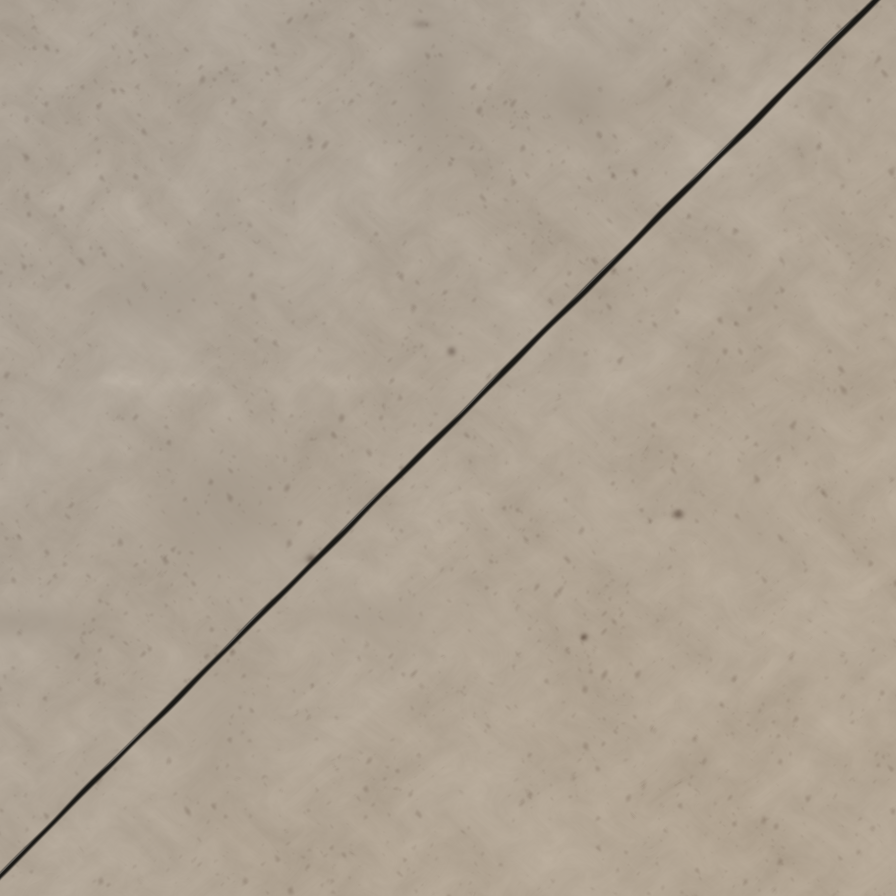
Reproduce this texture procedurally as a three.js fragment shader.

```glsl
// Beige concrete with soft mottling, small pits and a thin dark diagonal joint.
varying vec2 vUv;

vec2 hash2(vec2 p) {
  vec3 q = fract(vec3(p.xyx) * vec3(0.1031, 0.1030, 0.0973));
  q += dot(q, q.yzx + 33.33);
  return fract((q.xx + q.yz) * q.zy);
}

// Warped sine layers, roughly -1 to 1.
float layeredSines(vec2 p) {
  float sum = 0.0;
  float amplitude = 0.5;
  mat2 turn = mat2(0.8, 0.6, -0.6, 0.8);
  for (int i = 0; i < 6; i++) {
    p += 0.65 * sin(p.yx * 1.37 + vec2(1.7, 4.2));
    sum += amplitude * sin(p.x) * sin(p.y + 0.8);
    p = turn * p * 1.83 + 2.7;
    amplitude *= 0.64;
  }
  return sum;
}

// Cellular pits: each cell may hold one blurred spot of random size.
float pits(vec2 p, float density) {
  p += 0.08 * sin(p.yx * 4.3) + 0.02 * sin(p.yx * 11.0 + 2.0);
  vec2 cell = floor(p);
  float mark = 0.0;
  for (int y = -1; y <= 1; y++) {
    for (int x = -1; x <= 1; x++) {
      vec2 id = cell + vec2(float(x), float(y));
      vec2 traits = hash2(id + 71.3);
      vec2 d = p - id - hash2(id);
      d.x *= 0.75 + 0.6 * traits.y;
      float radius = mix(0.22, 0.5, traits.y * traits.y);
      float spot = 1.0 - smoothstep(0.0, radius, length(d));
      float presence = 1.0 - smoothstep(density - 0.06, density + 0.06, traits.x);
      mark = max(mark, spot * presence * (0.4 + 0.6 * traits.y));
    }
  }
  return mark;
}

// Soft elliptical patch.
float patchAt(vec2 p, vec2 center, vec2 size) {
  vec2 d = (p - center) / size;
  return exp(-dot(d, d));
}

float stains(vec2 p) {
  return patchAt(p, vec2(0.48, 0.90), vec2(0.035, 0.07))
    + patchAt(p, vec2(0.65, 0.89), vec2(0.04, 0.04))
    + patchAt(p, vec2(0.25, 0.43), vec2(0.065, 0.06))
    + 0.7 * patchAt(p, vec2(0.18, 0.67), vec2(0.07, 0.04))
    + patchAt(p, vec2(0.03, 0.305), vec2(0.06, 0.018))
    + 0.7 * patchAt(p, vec2(0.42, 0.31), vec2(0.06, 0.025))
    + 0.6 * patchAt(p, vec2(0.25, 0.20), vec2(0.04, 0.06))
    + 0.5 * patchAt(p, vec2(0.84, 0.41), vec2(0.03, 0.04));
}

float paleStreaks(vec2 p) {
  return patchAt(p, vec2(0.41, 0.575), vec2(0.055, 0.011))
    + 0.8 * patchAt(p, vec2(0.17, 0.573), vec2(0.08, 0.008))
    + 0.6 * patchAt(p, vec2(0.49, 0.39), vec2(0.04, 0.04))
    + 0.5 * patchAt(p, vec2(0.14, 0.77), vec2(0.08, 0.04));
}

float strongPits(vec2 p) {
  return patchAt(p, vec2(0.757, 0.426), vec2(0.006, 0.005))
    + patchAt(p, vec2(0.652, 0.289), vec2(0.004))
    + 0.8 * patchAt(p, vec2(0.504, 0.608), vec2(0.005))
    + 0.4 * patchAt(p, vec2(0.471, 0.973), vec2(0.010, 0.005))
    + 0.9 * patchAt(p, vec2(0.348, 0.376), vec2(0.006, 0.005));
}

vec3 concrete(vec2 p) {
  float broad = layeredSines(p * 13.0 + 3.0);
  float medium = layeredSines(p * vec2(36.0, 41.0) + 5.0);
  float fine = layeredSines(p * vec2(80.0, 95.0) + 9.0);
  vec3 color = mix(vec3(0.674, 0.634, 0.584), vec3(0.698, 0.645, 0.576),
    smoothstep(0.0, 1.0, 0.5 + 0.6 * (p.x - p.y)));
  color += broad * vec3(0.018, 0.020, 0.022) + medium * 0.021 + fine * 0.012;
  color -= stains(p) * (0.034 + 0.025 * medium + 0.020 * fine);
  color += paleStreaks(p) * (0.027 + 0.012 * fine);

  float density = clamp(0.14 - 0.16 * broad - 0.16 * medium, 0.0, 0.45);
  float specks = pits(p * 62.0, density) + 0.5 * pits(p * 100.0 + 17.0, density);
  color -= specks * vec3(0.078, 0.084, 0.082);
  return color - strongPits(p) * vec3(0.20, 0.21, 0.20);
}

// Dark joint with soft uneven sides and a faint bright lip.
vec3 addJoint(vec3 color, vec2 p) {
  float along = (p.x + p.y) * 0.5;
  float wobble = 0.0004 * sin(along * 39.0) + 0.0002 * sin(along * 97.0 + 1.0);
  float across = (p.y - p.x - 0.0228) * 0.7071 + wobble;
  float halfWidth = mix(0.0025, 0.0034, along) + 0.0003 * sin(along * 68.0);
  float blur = 0.0019;
  float groove = 1.0 - smoothstep(halfWidth - blur, halfWidth + blur, abs(across));
  float lipGate = smoothstep(0.1, 0.9, sin(along * 48.0 + 0.5));
  float lip = exp(-pow((across - halfWidth * 0.7) / 0.0009, 2.0)) * lipGate;
  vec3 ink = vec3(0.075, 0.072, 0.062) + lip * 0.25;
  return mix(color, ink, groove * 0.96);
}

void main() {
  gl_FragColor = vec4(addJoint(concrete(vUv), vUv), 1.0);
}
```
